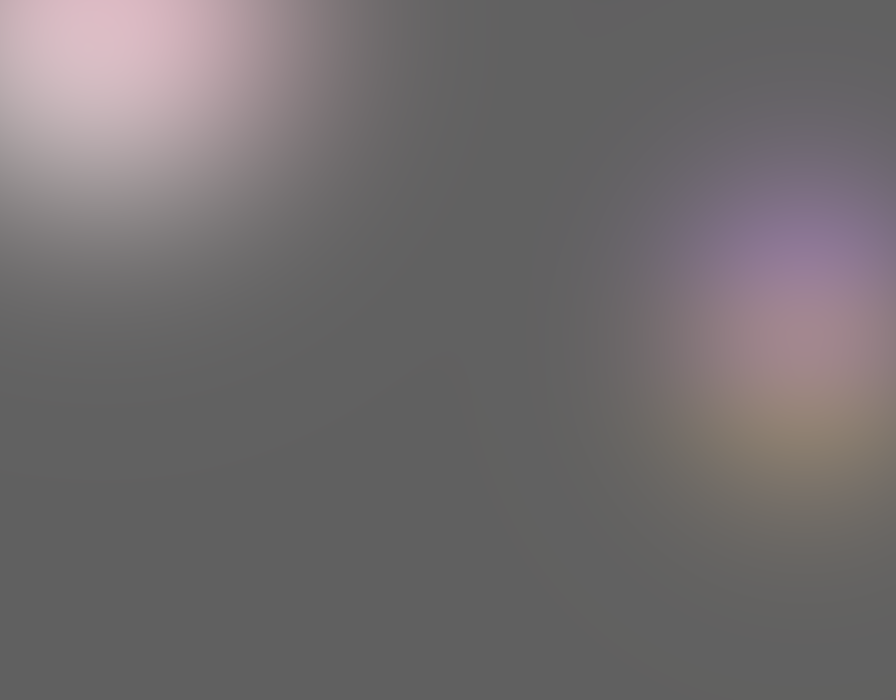
A Shadertoy shader for this background:

```glsl
// Two soft blurred glows, blush at upper left and violet-to-tan at right, on plain grey.

// Canvas spans CANVAS units; origin at the lower left
const vec2 CANVAS = vec2(1.28, 1.0);
const vec3 GREY = vec3(0.378);

// Blush glow
const vec2 BLUSH_CENTER = vec2(0.145, 0.967);
const vec2 BLUSH_RADIUS = vec2(0.285, 0.277);
const float BLUSH_FALLOFF = 2.25;
const vec3 BLUSH_PINK = vec3(0.868, 0.728, 0.767);
const vec3 BLUSH_PALE = vec3(0.850, 0.795, 0.805);

// Dusk glow, coloured from top to bottom
const vec2 DUSK_CENTER = vec2(1.150, 0.525);
const vec2 DUSK_RADIUS = vec2(0.200, 0.222);
const float DUSK_FALLOFF = 2.05;
const vec3 DUSK_VIOLET = vec3(0.620, 0.500, 0.675);
const vec3 DUSK_ROSE = vec3(0.638, 0.530, 0.560);
const vec3 DUSK_TAN = vec3(0.655, 0.570, 0.475);
const float VIOLET_Y = 0.685;
const float ROSE_Y = 0.515;
const float TAN_Y = 0.350;

// Bell-shaped strength: 1 at the center, fading smoothly to 0
float glow(vec2 p, vec2 center, vec2 radius, float falloff) {
    return exp(-pow(length((p - center) / radius), falloff));
}

// Pink near the top right, paler down and to the left
vec3 blushColor(vec2 p) {
    vec2 offset = p - BLUSH_CENTER;
    float paleness = smoothstep(-0.10, 0.30, -offset.y - 0.5 * offset.x);
    return mix(BLUSH_PINK, BLUSH_PALE, paleness);
}

// Vertical blend of tan, rose and violet
vec3 duskColor(float y) {
    vec3 lower = mix(DUSK_TAN, DUSK_ROSE, smoothstep(TAN_Y, ROSE_Y, y));
    return mix(lower, DUSK_VIOLET, smoothstep(ROSE_Y, VIOLET_Y, y));
}

void mainImage(out vec4 fragColor, in vec2 fragCoord) {
    vec2 p = fragCoord / iResolution.xy * CANVAS;

    float blush = glow(p, BLUSH_CENTER, BLUSH_RADIUS, BLUSH_FALLOFF);
    float dusk = glow(p, DUSK_CENTER, DUSK_RADIUS, DUSK_FALLOFF);

    vec3 color = mix(GREY, blushColor(p), blush);
    color = mix(color, duskColor(p.y), dusk);
    fragColor = vec4(color, 1.0);
}
```
